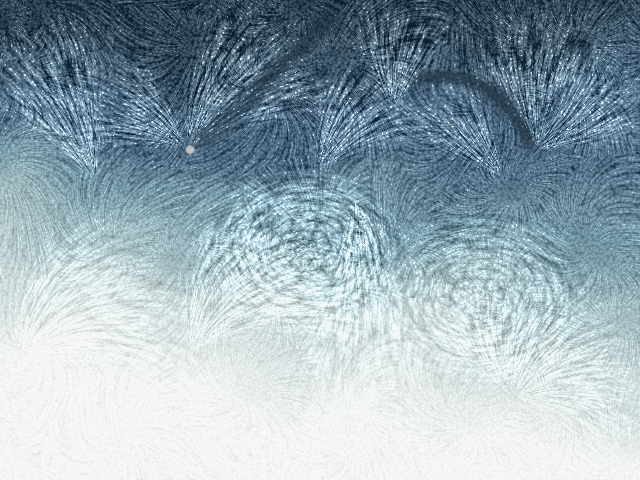
Reproduce this texture procedurally as a WebGL 1 fragment shader.

```glsl
precision highp float;
uniform vec2 u_resolution;

const float PI = 3.14159;
const vec3 DEEP  = vec3(0.13, 0.21, 0.27);
const vec3 SLATE = vec3(0.26, 0.37, 0.46);
const vec3 STEEL = vec3(0.43, 0.56, 0.62);
const vec3 MIST  = vec3(0.61, 0.71, 0.73);
const vec3 PALE  = vec3(0.79, 0.84, 0.84);
const vec3 SNOW  = vec3(0.95, 0.96, 0.95);
const vec2 NEEDLE_COARSE = vec2(22.0, 14.0);
const vec2 NEEDLE_FINE = vec2(55.0, 42.0);
const float FILLER_SCALE = 4.5;
const float GRAIN_SCALE = 150.0;
const float SPECK_SCALE = 85.0;
const float CONTRAST_SNOW = 0.13;
const float CONTRAST_DARK = 0.48;

vec2 hash2(vec2 p) {
  vec2 k = vec2(dot(p, vec2(127.1, 311.7)), dot(p, vec2(269.5, 183.3)));
  return fract(sin(k) * 43758.5);
}

// Offset from the nearest scattered seed
vec2 nearestSeed(vec2 p) {
  vec2 cell = floor(p), f = fract(p), best = vec2(2.0);
  for (int j = -1; j <= 1; j++) {
    for (int i = -1; i <= 1; i++) {
      vec2 o = vec2(float(i), float(j));
      vec2 d = f - o - hash2(cell + o);
      if (dot(d, d) < dot(best, best)) best = d;
    }
  }
  return best;
}

float cellular(vec2 p) { return length(nearestSeed(p)); }

// Slender crystals, x across and y along the grain; centred on zero
float needles(vec2 q) {
  return 1.2 * (0.48 - cellular(q * NEEDLE_COARSE))
       + 0.8 * (0.48 - cellular(q * NEEDLE_FINE));
}

// Feather of needles spreading from a root
float fan(vec2 p, vec2 root, float aim, float spread, float reach, float bend) {
  vec2 d = p - root;
  float r = length(d);
  float a = mod(atan(d.y, d.x) - aim + bend * r + PI, 2.0 * PI) - PI;
  float mask = (1.0 - smoothstep(0.5, 1.0, abs(a) / spread))
             * (1.0 - smoothstep(0.4, 1.0, r / reach)) * smoothstep(0.0, 0.03, r);
  if (mask < 0.01) return 0.0;
  return mask * (needles(vec2(a, r) + root * 7.0) + 0.12);
}

// Small feathers that fill the gaps
float filler(vec2 p) {
  vec2 warp = 0.03 * sin(p.yx * 11.0 + 2.0 * sin(p * 7.0));
  vec2 d = nearestSeed((p + warp) * FILLER_SCALE) / FILLER_SCALE;
  float r = length(d);
  return needles(vec2(atan(d.y, d.x) + 4.0 * r, r)) * smoothstep(0.0, 0.05, r);
}

// Curved grain circling a centre
float swirl(vec2 p, vec2 centre, float size) {
  vec2 d = (p - centre) * vec2(0.8, 1.0);
  float r = length(d);
  float mask = 1.0 - smoothstep(0.5, 1.0, r / size);
  return mask * needles(vec2(r * 4.5, 0.16 * atan(d.y, d.x) + 0.3 * r));
}

float pool(vec2 p, vec2 centre, vec2 size) {
  vec2 d = (p - centre) / size;
  return exp(-dot(d, d));
}

float segment(vec2 p, vec2 a, vec2 b) {
  vec2 d = b - a;
  return length(p - a - d * clamp(dot(p - a, d) / dot(d, d), 0.0, 1.0));
}

vec3 frostColour(float h) {
  vec3 c = mix(SNOW, PALE, smoothstep(0.06, 0.31, h));
  c = mix(c, MIST, smoothstep(0.28, 0.44, h));
  c = mix(c, STEEL, smoothstep(0.41, 0.57, h));
  c = mix(c, SLATE, smoothstep(0.54, 0.71, h));
  return mix(c, DEEP, smoothstep(0.70, 1.0, h));
}

void main() {
  vec2 p = gl_FragCoord.xy / u_resolution.y;
  float across = gl_FragCoord.x / u_resolution.x;

  // Height tilted so that snow climbs on the left
  float h = p.y + mix(-0.15, 0.08, across) * (1.0 - smoothstep(0.5, 0.8, p.y));
  h += 0.018 * (sin(p.x * 9.0 + 3.0 * sin(p.y * 6.0)) + sin(p.x * 17.0 - p.y * 13.0));
  h += 0.06 * pool(p, vec2(0.64, 0.50), vec2(0.18, 0.08));
  h += 0.07 * pool(p, vec2(0.36, 0.47), vec2(0.14, 0.09));
  h += 0.07 * pool(p, vec2(0.52, 0.67), vec2(0.20, 0.05));
  h -= 0.10 * pool(p, vec2(1.30, 0.82), vec2(0.12, 0.20));
  h -= 0.08 * pool(p, vec2(0.04, 0.70), vec2(0.10, 0.12));

  // Upper feathers
  float ice = 0.5 * filler(p);
  ice += fan(p, vec2(0.39, 0.69), 1.05, 0.75, 0.42, 0.8);
  ice += fan(p, vec2(0.39, 0.69), 2.40, 0.70, 0.28, -1.0);
  ice += fan(p, vec2(0.82, 0.77), 1.55, 0.75, 0.28, 0.5);
  ice += fan(p, vec2(0.66, 0.64), 1.15, 0.70, 0.32, 1.2);
  ice += fan(p, vec2(1.12, 0.69), 1.75, 0.65, 0.36, 0.6);
  ice += fan(p, vec2(1.12, 0.69), 0.55, 0.70, 0.32, -0.8);
  ice += fan(p, vec2(1.05, 0.63), 2.30, 0.60, 0.28, 0.3);
  ice += fan(p, vec2(0.20, 0.62), 1.90, 0.60, 0.46, -0.5);

  // Lower feathers and curved grain
  ice += fan(p, vec2(0.04, 0.24), 1.10, 0.90, 0.45, 1.8);
  ice += fan(p, vec2(0.40, 0.26), 1.25, 0.85, 0.48, 1.6);
  ice += fan(p, vec2(0.74, 0.60), -1.45, 0.45, 0.55, 0.3);
  ice += fan(p, vec2(1.07, 0.17), 1.20, 1.90, 0.32, 1.2);
  ice += swirl(p, vec2(0.64, 0.48), 0.20);
  ice += 0.8 * swirl(p, vec2(1.00, 0.38), 0.22);

  // Clear dark channels
  float arc = abs(length(p - vec2(0.92, 0.653)) - 0.187);
  float channel = (1.0 - smoothstep(0.004, 0.022, arc))
                * smoothstep(0.67, 0.71, p.y) * smoothstep(0.85, 0.89, p.x);
  float stroke = segment(p, vec2(0.43, 0.71), vec2(0.69, 0.965));
  channel = max(channel, 0.7 * (1.0 - smoothstep(0.005, 0.035, stroke)));

  // Shading, grain and glints
  float depth = smoothstep(0.05, 0.75, h);
  float grain = 0.45 - cellular(p * GRAIN_SCALE);
  vec3 colour = frostColour(h);
  colour += (ice * (1.0 - 0.6 * channel) + 0.55 * grain) * mix(CONTRAST_SNOW, CONTRAST_DARK, depth)
          * vec3(0.95, 1.0, 1.02);
  colour = mix(colour, DEEP * 0.9, 0.6 * channel);
  float speck = 1.0 - smoothstep(0.08, 0.26, cellular(p * SPECK_SCALE));
  colour += 0.4 * speck * depth * smoothstep(0.05, 0.5, ice);
  float bead = 1.0 - smoothstep(0.006, 0.012, length(p - vec2(0.396, 0.688)));
  colour = mix(colour, vec3(0.85, 0.84, 0.82), 0.8 * bead);

  gl_FragColor = vec4(clamp(colour, vec3(0.06, 0.11, 0.15), vec3(0.97)), 1.0);
}
```
